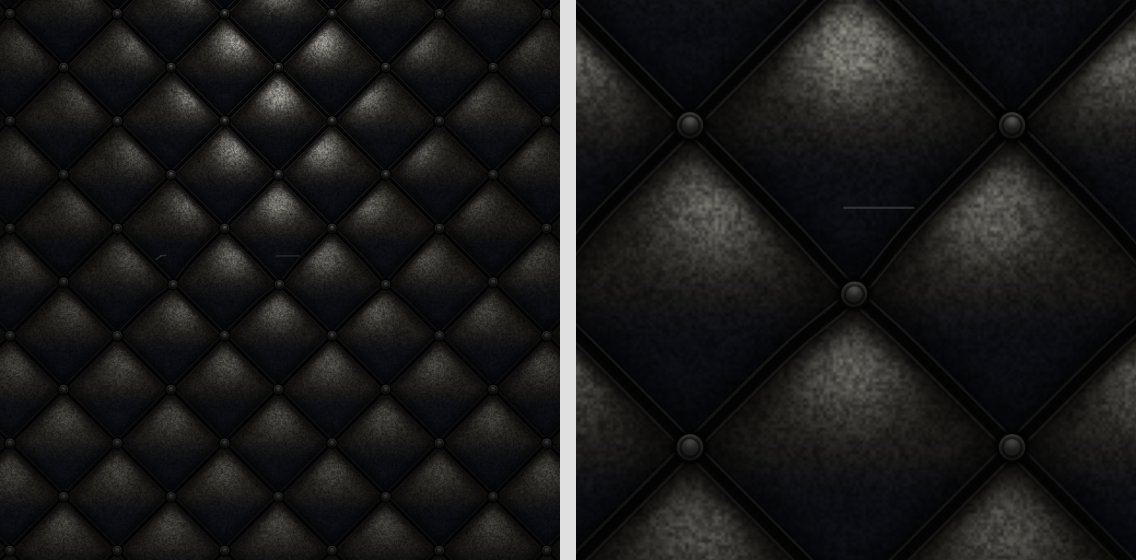
Left: the whole. Right: its middle third, enlarged.
This pattern is drawn by a Shadertoy shader. Its source:

```glsl
const float PERIOD = 0.1917;
const vec2 FIRST_BUTTON = vec2(0.0178, 0.0170);
const vec2 LAMP = vec2(0.5, 0.87);

float hash(vec2 p) {
    vec3 q = fract(vec3(p.xyx) * 0.1031);
    q += dot(q, q.yzx + 33.33);
    return fract((q.x + q.y) * q.z);
}

float valueNoise(vec2 p) {
    vec2 i = floor(p), f = fract(p);
    f = f * f * (3.0 - 2.0 * f);
    float low = mix(hash(i), hash(i + vec2(1, 0)), f.x);
    float high = mix(hash(i + vec2(0, 1)), hash(i + vec2(1, 1)), f.x);
    return mix(low, high, f.y);
}

float segmentDistance(vec2 p, vec2 a, vec2 b) {
    vec2 ab = b - a;
    return length(p - a - ab * clamp(dot(p - a, ab) / dot(ab, ab), 0.0, 1.0));
}

// Soft line of a given half width, antialiased by one pixel
float stroke(float d, float halfWidth, float px) {
    return 1.0 - smoothstep(halfWidth - 0.5 * px, halfWidth + px, abs(d));
}

// Three buttons of one row are pulled slightly out of place
vec2 sagRow(vec2 p) {
    vec2 pull = vec2(0.0);
    for (int i = 0; i < 3; i++) {
        vec2 button = FIRST_BUTTON + PERIOD * vec2(1.5 + float(i), 2.5);
        vec2 d = p - button;
        pull += vec2(0.004 - 0.002 * float(i), -0.005) * exp(-dot(d, d) / 0.0012);
    }
    return p - pull;
}

// Sheen strength falling off from the lamp
float lampLight(vec2 p) {
    vec2 d = p - LAMP;
    return 0.13 + 0.40 * exp(-d.x * d.x / 0.08 - d.y * d.y / 0.18);
}

// q runs from -0.5 to 0.5 across the diamond, edge is the distance to both seams
vec3 cushion(vec2 q, vec2 edge, vec2 center, float grain) {
    vec3 navy = vec3(0.042, 0.047, 0.066);
    vec3 warm = vec3(0.108, 0.101, 0.086);
    vec2 roundness = smoothstep(vec2(0.0), vec2(0.22), edge);
    float light = lampLight(center);
    vec3 col = mix(navy, warm, smoothstep(-0.20, 0.10, q.y));
    col *= mix(0.45, 1.0, roundness.x * roundness.y);
    col *= 0.93 + 0.14 * hash(floor(center * 40.0));

    // Highlight leans towards the lamp
    float lean = clamp(LAMP.x - center.x, -0.19, 0.19) * smoothstep(0.1, 0.7, center.y);
    vec2 d = (q - vec2(lean, 0.24)) / vec2(0.18, 0.17);
    vec2 sheenMask = smoothstep(vec2(0.015), vec2(0.13), edge);
    float sheen = exp(-dot(d, d)) * sheenMask.x * sheenMask.y;
    col += vec3(1.0, 0.995, 0.97) * sheen * light * 0.85;
    return col * (1.0 + 0.85 * (grain - 0.5));
}

// Dark groove with a thin cord on each side
vec3 addSeam(vec3 col, float d, float light, float px) {
    col *= mix(0.45, 1.0, smoothstep(0.003, 0.0075, d));
    vec3 cord = vec3(0.062, 0.061, 0.058) + 0.13 * light;
    col = mix(col, cord, 0.8 * stroke(d - 0.0040, 0.0006, px));
    return mix(col, vec3(0.012, 0.012, 0.014), stroke(d, 0.0020, px));
}

vec3 addButton(vec3 col, vec2 d, float light, float px) {
    float r = length(d);
    float radius = 0.0085;
    col *= mix(0.35, 1.0, smoothstep(radius, 0.014, r));
    col = mix(col, vec3(0.010), stroke(r, radius + 0.0010, px));
    vec3 face = vec3(0.115, 0.115, 0.112) * (1.0 + 0.5 * d.y / radius);
    vec2 glint = (d - vec2(0.0, 0.0030)) / 0.0035;
    face += 0.45 * light * exp(-dot(glint, glint));
    face *= 1.0 - 0.5 * stroke(r - 0.0056, 0.0006, px);
    return mix(col, face, stroke(r, radius - 0.0008, px));
}

void mainImage(out vec4 fragColor, in vec2 fragCoord) {
    float px = 1.0 / iResolution.y;
    vec2 uv = fragCoord * px;
    vec2 p = (sagRow(uv) - FIRST_BUTTON) / PERIOD;

    // Diagonal lattice: seams on whole numbers, buttons where they cross
    vec2 diagonal = vec2(p.x + p.y, p.x - p.y);
    vec2 cell = floor(diagonal) + 0.5;
    vec2 f = diagonal - cell;
    vec2 q = 0.5 * vec2(f.x + f.y, f.x - f.y);
    vec2 center = FIRST_BUTTON + 0.5 * PERIOD * vec2(cell.x + cell.y, cell.x - cell.y);
    vec2 edge = 0.5 - abs(f);
    float light = lampLight(uv);

    // Leather
    float grain = 0.45 * valueNoise(uv * 290.0) + 0.55 * valueNoise(uv * 512.0 + 17.5);
    vec3 col = cushion(q, edge, center, grain);
    float seamDistance = min(edge.x, edge.y) * PERIOD * 0.7071;
    col = addSeam(col, seamDistance, light, px);

    // Scratches
    float scratch = stroke(segmentDistance(uv, vec2(0.493, 0.543), vec2(0.534, 0.543)), 0.0005, px);
    scratch += stroke(segmentDistance(uv, vec2(0.279, 0.537), vec2(0.287, 0.543)), 0.0006, px);
    scratch += stroke(segmentDistance(uv, vec2(0.287, 0.543), vec2(0.296, 0.544)), 0.0006, px);
    col = mix(col, vec3(0.26), 0.65 * min(scratch, 1.0));

    // Buttons
    vec2 toButton = diagonal - round(diagonal);
    vec2 buttonOffset = 0.5 * PERIOD * vec2(toButton.x + toButton.y, toButton.x - toButton.y);
    col = addButton(col, buttonOffset, light, px);
    fragColor = vec4(clamp(col, 0.0, 1.0), 1.0);
}
```
